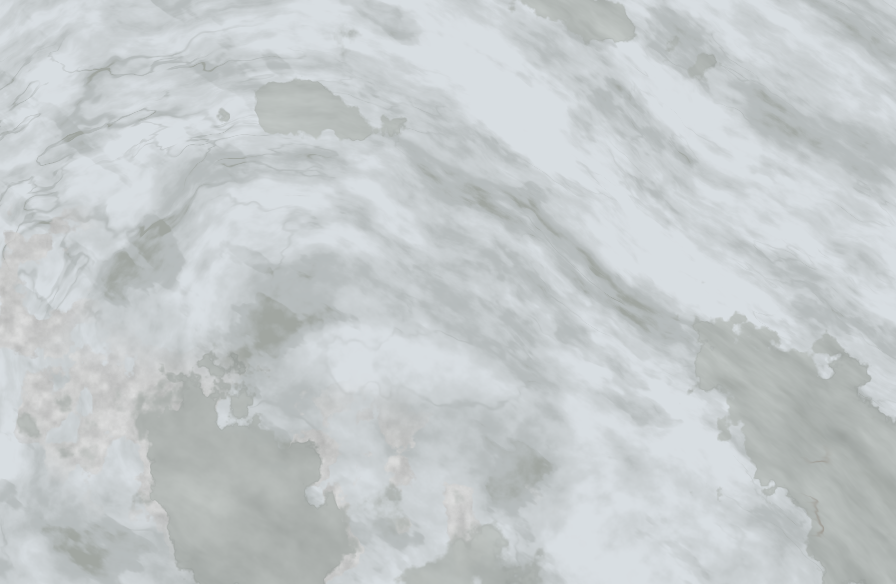
This texture is drawn by a WebGL 2 fragment shader. Its source:

```glsl
#version 300 es
precision highp float;
// Pale folded marble: layers wrap round a slanted dome, drawn by noise that is
// squeezed across the layers. Ragged grey-green slabs, a long vein, grainy crust,
// grey flecks, fine threads and a few rusty cracks are laid over it.
uniform vec2 u_resolution;
out vec4 outColor;

const vec3 WHITE = vec3(0.848, 0.870, 0.886);
const vec3 PALE  = vec3(0.790, 0.811, 0.820);
const vec3 GREY  = vec3(0.715, 0.737, 0.740);
const vec3 MOSS  = vec3(0.625, 0.645, 0.625);
const vec3 SLAB  = vec3(0.685, 0.706, 0.694);
const vec3 CRUST = vec3(0.785, 0.783, 0.778);
const vec3 RUST  = vec3(0.500, 0.430, 0.375);
const vec2 GRAIN_DIR = vec2(0.81, -0.586); // run of the layers
const vec2 DOME = vec2(0.58, 0.54);        // centre of the fold
const float VEIN_RADIUS = 0.25;            // fold centre to main vein
const float BASE_TONE = 0.31;
const float BROAD_GAIN = 1.25;
const float FINE_GAIN = 0.85;
const float GRAIN_GAIN = 0.30;

float hash(vec3 c) {
  c = fract(c * vec3(0.1031, 0.1030, 0.0973));
  c += dot(c, c.yxz + 33.33);
  return fract((c.x + c.y) * c.z);
}

float noise(vec3 p) {
  vec3 i = floor(p), f = fract(p);
  f = f * f * f * (f * (f * 6.0 - 15.0) + 10.0);
  vec2 e = vec2(0.0, 1.0);
  vec4 lo = vec4(hash(i), hash(i + e.yxx), hash(i + e.xyx), hash(i + e.yyx));
  vec4 hi = vec4(hash(i + e.xxy), hash(i + e.yxy), hash(i + e.xyy), hash(i + e.yyy));
  vec4 m = mix(lo, hi, f.z);
  vec2 n = mix(m.xz, m.yw, f.x);
  return mix(n.x, n.y, f.y);
}

float fbm(vec3 p) {
  float sum = 0.0, amp = 0.52;
  for (int i = 0; i < 5; i++) {
    sum += amp * noise(p);
    p = p * 2.03 + 17.3;
    amp *= 0.5;
  }
  return sum;
}

float bell(float x, float width) { return exp(-x * x / (width * width)); }

// Inside is positive; the long axis is turned by tilt.
float ellipse(vec2 p, vec2 centre, vec2 radii, float tilt) {
  vec2 d = p - centre;
  float c = cos(tilt), s = sin(tilt);
  return 1.0 - length(vec2(c * d.x + s * d.y, c * d.y - s * d.x) / radii);
}

void main() {
  vec2 p = gl_FragCoord.xy / u_resolution.y;
  float left = 1.0 - smoothstep(0.22, 0.6, p.x);

  // Bend the layers, most of all on the left
  vec2 bend = vec2(fbm(vec3(p * 3.2, 1.0)), fbm(vec3(p * 3.2, 8.0))) - 0.5;
  vec2 q = p + bend * mix(0.10, 0.22, left);
  vec2 rel = q - DOME;
  float along = dot(rel, GRAIN_DIR);
  float across = dot(rel, vec2(-GRAIN_DIR.y, GRAIN_DIR.x));
  float cap = across * across + pow(min(along, 0.0), 2.0);
  float ring = sqrt(cap + 0.002);
  float layer = sqrt(cap + 0.02) + 0.5 * across; // keeps the core of the fold straight

  // Broad and fine streaks, then a faint grain
  float broad = fbm(vec3(layer * 10.0, q * 3.6));
  float fine = fbm(vec3(layer * 34.0, q * 13.0 + 5.0));
  float grain = fbm(vec3(p * 48.0, layer * 40.0));
  float tone = BASE_TONE + (broad - 0.5) * BROAD_GAIN + (fine - 0.5) * FINE_GAIN;
  tone += (grain - 0.5) * GRAIN_GAIN;

  // Grey flecks drawn out along the layers
  vec2 run = vec2(dot(p, GRAIN_DIR), dot(p, vec2(-GRAIN_DIR.y, GRAIN_DIR.x))) + 0.05 * bend;
  float fleck = fbm(vec3(run * vec2(8.0, 17.0), 3.0));
  tone += 0.24 * smoothstep(0.59, 0.67, fleck);

  // Broken threads, strongest in the swirls at the left
  float swirl = left * smoothstep(0.35, 0.6, p.y);
  float thread = abs(fbm(vec3(layer * 9.0, q * 3.0 + 31.0)) - 0.5);
  float second = abs(fbm(vec3(layer * 14.0, q * 5.0 + 77.0)) - 0.5);
  float broken = smoothstep(0.45, 0.65, noise(vec3(p * 6.0, 9.0)));
  tone += swirl * (0.42 * bell(thread, 0.025) + 0.05);
  tone += (0.15 + 0.25 * swirl) * broken * bell(second, 0.016);

  // White band outside the fold and white pool under the dome
  tone -= 0.24 * bell(ring - 0.40, 0.06);
  tone -= 0.32 * smoothstep(0.0, 0.4, ellipse(q, vec2(0.66, 0.37), vec2(0.22, 0.08), -0.1));

  // Main vein: soft body with a sharper outer rim
  float vein = ring - VEIN_RADIUS + 0.03 * (noise(vec3(p * 9.0, 4.0)) - 0.5) + 0.03 * (fine - 0.5);
  float reach = smoothstep(-0.33, -0.1, along) * smoothstep(-0.12, 0.05, across + max(along, 0.0) * 0.1);
  tone += reach * (0.40 * bell(vein, 0.028) + 0.20 * bell(vein - 0.018, 0.006));

  tone = clamp(tone, 0.0, 1.0);
  vec3 color = mix(WHITE, PALE, smoothstep(0.0, 0.36, tone));
  color = mix(color, GREY, smoothstep(0.30, 0.68, tone));
  color = mix(color, MOSS, smoothstep(0.68, 1.05, tone));

  // Grainy crust, low and to the left
  float rough = fbm(vec3(p * 6.0, 21.0)) - 0.5;
  float ragged = fbm(vec3(p * 19.0, 12.0)) - 0.5;
  float low = smoothstep(0.43, 0.29, p.y + 0.25 * (p.x - 0.4)) * smoothstep(1.0, 0.78, p.x);
  low *= smoothstep(0.20, 0.32, p.y + 0.65 * p.x);
  float side = smoothstep(0.0, 0.5, ellipse(p, vec2(0.03, 0.53), vec2(0.17, 0.22), 0.0));
  float zone = max(low, side);
  float crust = zone * smoothstep(0.0, 0.05, rough + 0.6 * ragged + 0.14 * zone - 0.12);
  float speck = fbm(vec3(p * 62.0, 2.0)) - 0.5;
  color = mix(color, CRUST + 0.22 * speck + 0.10 * ragged, 0.8 * crust);

  // Slabs: scattered ones low down, then the larger bodies
  float chip = 1.3 * rough + 1.5 * ragged;
  vec2 s = p + 0.16 * bend;
  float scatter = fbm(vec3(s * vec2(6.5, 4.5), 43.0)) - 0.51 + 0.3 * ragged - 0.4 * (1.0 - low);
  float body = max(ellipse(s, vec2(0.43, 0.13), vec2(0.12, 0.20), 0.1),
                   ellipse(s, vec2(0.53, 0.83), vec2(0.15, 0.05), -0.35));
  body = max(body, ellipse(s, vec2(0.98, 0.99), vec2(0.18, 0.06), -0.35));
  float corner = ellipse(s, vec2(1.48, 0.16), vec2(0.29, 0.13), -0.65);
  float depth = max(scatter, 0.5 * (max(body, corner) + chip));
  float slab = smoothstep(-0.02, 0.05, depth);
  float rim = bell(depth - 0.03, 0.02) * smoothstep(0.4, 0.6, noise(vec3(p * 11.0, 6.0)));
  vec3 slabColor = SLAB - 0.13 * (broad - 0.5) - 0.12 * (fine - 0.5) + 0.05 * ragged - 0.04 * rim;
  color = mix(color, slabColor, 0.88 * slab);

  // Rusty cracks in the corner slab
  float crack = bell(fbm(vec3(s * vec2(6.0, 11.0), 61.0)) - 0.5, 0.014) * broken;
  crack *= slab * smoothstep(-0.1, 0.2, corner) * smoothstep(1.36, 1.45, p.x);
  color = mix(color, RUST, 0.65 * crack);

  outColor = vec4(color, 1.0);
}
```
